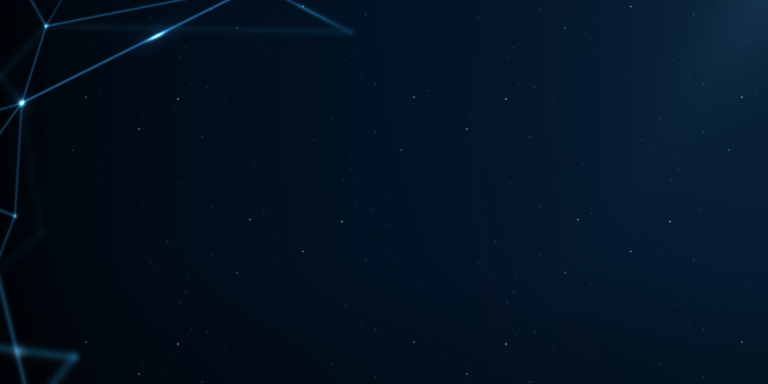
A WebGL 1 fragment shader for this background:

```glsl
precision highp float;
// Dark blue night gradient with a corner glow, repeating faint stars and a glowing line network at the left.

uniform vec2 u_resolution;

vec2 hash2(float n) {
    vec3 h = fract(n * vec3(0.1031, 0.1130, 0.0973));
    h += dot(h, h.yzx + 33.33);
    return fract((h.xx + h.yz) * h.zy);
}

// Soft stroke from a to b, never thinner than a pixel
float stroke(vec2 p, vec2 a, vec2 b, float width) {
    vec2 ab = b - a;
    float d = length(p - a - ab * clamp(dot(p - a, ab) / dot(ab, ab), 0.0, 1.0));
    float w = max(width, 0.5 / u_resolution.y);
    return exp(-d * d / (w * w)) * width / w;
}

float spot(vec2 d, float radius) {
    return exp(-dot(d, d) / (radius * radius));
}

// One star repeated on a centred rectangular lattice
float star(vec2 p, vec2 center, float radius) {
    vec2 tile = vec2(0.854, 0.638);
    vec2 a = mod(p - center + 0.5 * tile, tile) - 0.5 * tile;
    vec2 b = mod(p - center, tile) - 0.5 * tile;
    return spot(a, radius) + spot(b, radius);
}

vec3 background(vec2 p) {
    float t = 1.0 - length((p - vec2(2.0, 0.62)) * vec2(0.5, 0.33));
    vec3 col = mix(vec3(0.0, 0.008, 0.02), vec3(0.004, 0.045, 0.09), smoothstep(-0.09, 0.22, t));
    col = mix(col, vec3(0.008, 0.07, 0.142), smoothstep(0.12, 0.58, t));
    col = mix(col, vec3(0.016, 0.1, 0.185), smoothstep(0.52, 0.95, t));
    col *= mix(0.78, 1.0, smoothstep(0.0, 0.35, p.y));
    // Faint violet contour bands
    col.r += 0.008 * (spot(vec2(t - 0.62), 0.02) + spot(vec2(t - 0.7), 0.02));
    // Corner glow with a slanted beam
    vec2 c = p - vec2(2.0, 1.02);
    float beam = exp(-pow(dot(c, vec2(0.81, -0.58)) / 0.11, 2.0));
    col += vec3(0.055, 0.085, 0.095) * exp(-2.8 * length(c)) * (0.7 + 0.5 * beam);
    return col;
}

float stars(vec2 p) {
    float r = max(0.0023, 0.5 / u_resolution.y);
    float sum = 0.55 * star(p, vec2(0.224, 0.747), r)
              + 0.55 * star(p, vec2(0.4635, 0.742), r * 1.15)
              + 0.5 * star(p, vec2(0.362, 0.664), r)
              + 0.3 * star(p, vec2(0.190, 0.609), r)
              + 0.22 * star(p, vec2(0.526, 0.643), r);
    // Scattered dust
    for (int i = 0; i < 44; i++) {
        float n = float(i) + 1.0;
        vec2 h = hash2(n * 7.31);
        sum += (0.05 + 0.12 * h.x * h.y) * star(p, hash2(n * 3.17 + 40.0) * vec2(0.854, 0.638), r);
    }
    return sum * smoothstep(0.0, 0.3, p.x);
}

vec3 network(vec2 p) {
    vec2 top = vec2(0.12, 0.932);
    vec2 hub = vec2(0.057, 0.732);
    vec2 low = vec2(0.039, 0.4375);
    vec2 tip = vec2(0.911, 0.917);
    vec2 bend = vec2(0.193, 0.070);

    // Sharp threads
    float thin = 0.65 * stroke(p, top, vec2(0.495, 1.005), 0.003);
    thin += 0.5 * stroke(p, top, vec2(0.075, 1.01), 0.004);
    thin += 0.4 * stroke(p, top, vec2(0.165, 1.01), 0.003);
    thin += 0.6 * stroke(p, top, hub, 0.003);
    thin += 0.95 * stroke(p, hub, vec2(0.604, 1.005), 0.0033);
    thin += 0.6 * stroke(p, hub, vec2(-0.01, 0.711), 0.003);
    thin += 0.6 * stroke(p, hub, vec2(-0.01, 0.64), 0.003);
    thin += 0.5 * stroke(p, hub, low, 0.0035);
    thin += 0.55 * stroke(p, low, vec2(-0.01, 0.457), 0.004);
    thin += 0.45 * stroke(p, low, vec2(-0.01, 0.31), 0.004);
    thin += 0.55 * stroke(p, vec2(-0.005, 0.28), vec2(0.067, -0.01), 0.007);
    thin += 0.5 * stroke(p, vec2(0.74, 1.005), tip, 0.004) * smoothstep(0.93, 0.8, p.x);

    // Out of focus threads
    float soft = 0.17 * stroke(p, top, tip, 0.010);
    soft += 0.3 * stroke(p, vec2(0.78, 0.985), tip, 0.008);
    soft += 0.17 * stroke(p, top, vec2(0.0, 0.80), 0.011);
    soft += 0.17 * stroke(p, vec2(0.0, 0.80), hub, 0.011);
    soft += 0.08 * stroke(p, hub, vec2(0.109, 0.396), 0.012);
    soft += 0.1 * stroke(p, vec2(0.109, 0.396), vec2(0.0, 0.297), 0.012);
    soft += 0.6 * stroke(p, vec2(-0.01, 0.095), bend, 0.013);
    soft += 0.5 * stroke(p, bend, vec2(0.13, -0.01), 0.013);

    // Flare along the brightest thread, and lit joints
    vec2 f = p - vec2(0.409, 0.906);
    vec2 along = normalize(vec2(0.547, 0.273));
    vec2 q = vec2(dot(f, along), dot(f, vec2(-along.y, along.x)));
    float flare = spot(q * vec2(0.22, 1.0), 0.005);
    float joints = spot(p - hub, 0.008) + 0.35 * spot(p - top, 0.006)
                 + 0.25 * spot(p - low, 0.007) + 0.25 * spot(p - vec2(0.049, 0.083), 0.016);
    float haze = spot(q * vec2(0.35, 1.0), 0.022) + spot(p - hub, 0.026);

    return vec3(0.11, 0.33, 0.48) * thin + vec3(0.06, 0.25, 0.34) * soft
         + vec3(0.6, 0.78, 0.83) * (flare + joints) + vec3(0.02, 0.08, 0.13) * haze;
}

void main() {
    vec2 p = gl_FragCoord.xy / u_resolution.y;
    vec3 col = background(p) + vec3(0.6, 0.87, 0.92) * stars(p) + network(p);
    gl_FragColor = vec4(min(col, 1.0), 1.0);
}
```
